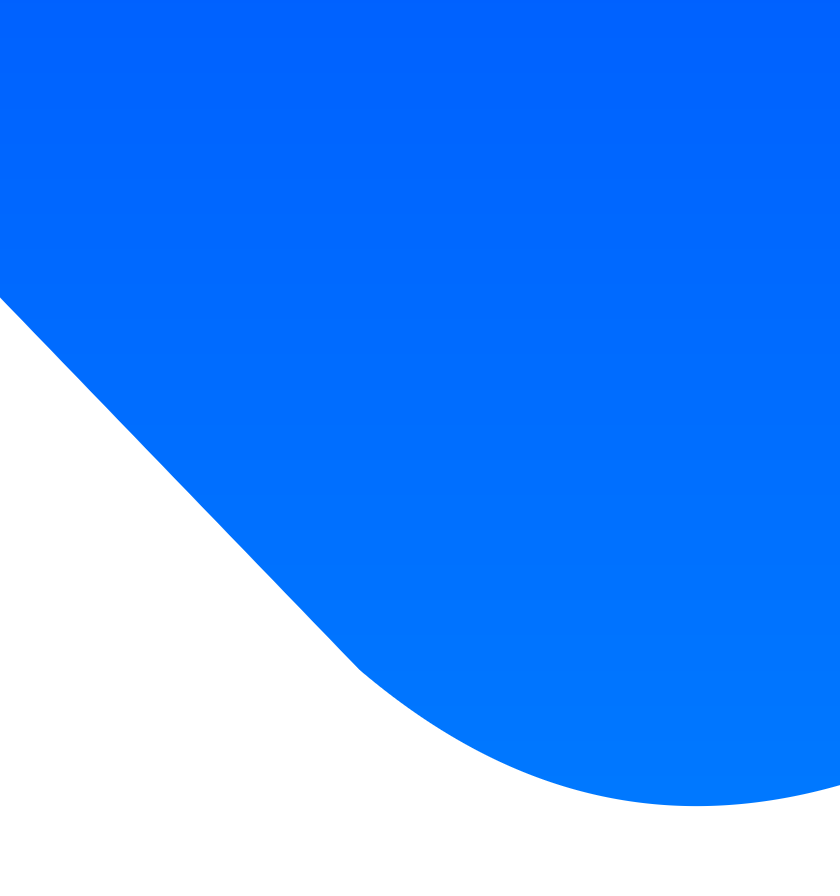
Write a WebGL 1 fragment shader that draws this background.

```glsl
precision highp float;

// A blue panel with a vertical gradient over a white page.
// Its lower edge is a straight diagonal that meets a shallow cubic bowl;
// the height over that edge, divided by its steepness, gives the distance.

uniform vec2 u_resolution;

// Lengths are in canvas heights, origin at the lower left.
const vec2 EDGE_START = vec2(0.0, 0.6680);     // diagonal at the left side
const vec2 CORNER = vec2(0.4010, 0.2526);      // diagonal meets the bowl
const vec2 BOWL_LOW = vec2(0.7773, 0.1003);    // lowest point of the bowl
const float BOWL_SKEW = 0.30;                  // extra steepness to the left

const vec3 PAGE_COLOR = vec3(1.0);
const vec3 TOP_BLUE = vec3(0.0, 0.382, 1.0);
const vec3 LOW_BLUE = vec3(0.0, 0.472, 1.0);

// Height (x) and slope (y) of the straight part.
vec2 diagonalEdge(float x) {
  float slope = (CORNER.y - EDGE_START.y) / (CORNER.x - EDGE_START.x);
  return vec2(EDGE_START.y + slope * (x - EDGE_START.x), slope);
}

// Height (x) and slope (y) of the bowl, bent so that it passes the corner.
vec2 bowlEdge(float x) {
  vec2 rise = vec2(BOWL_LOW.x - CORNER.x, CORNER.y - BOWL_LOW.y);
  float bend = rise.y / (rise.x * rise.x) - BOWL_SKEW * rise.x;
  float d = BOWL_LOW.x - x;
  float height = BOWL_LOW.y + d * d * (bend + BOWL_SKEW * d);
  return vec2(height, -d * (2.0 * bend + 3.0 * BOWL_SKEW * d));
}

void main() {
  vec2 p = gl_FragCoord.xy / u_resolution.y;
  float pixel = 1.0 / u_resolution.y;

  // Panel coverage, smoothed over one pixel
  vec2 edge = p.x < CORNER.x ? diagonalEdge(p.x) : bowlEdge(p.x);
  float dist = (p.y - edge.x) / sqrt(1.0 + edge.y * edge.y);
  float panel = clamp(dist / pixel + 0.5, 0.0, 1.0);

  // Gradient from the top of the canvas to the bottom of the bowl
  float depth = clamp((1.0 - p.y) / (1.0 - BOWL_LOW.y), 0.0, 1.0);
  vec3 blue = mix(TOP_BLUE, LOW_BLUE, depth);

  gl_FragColor = vec4(mix(PAGE_COLOR, blue, panel), 1.0);
}
```
